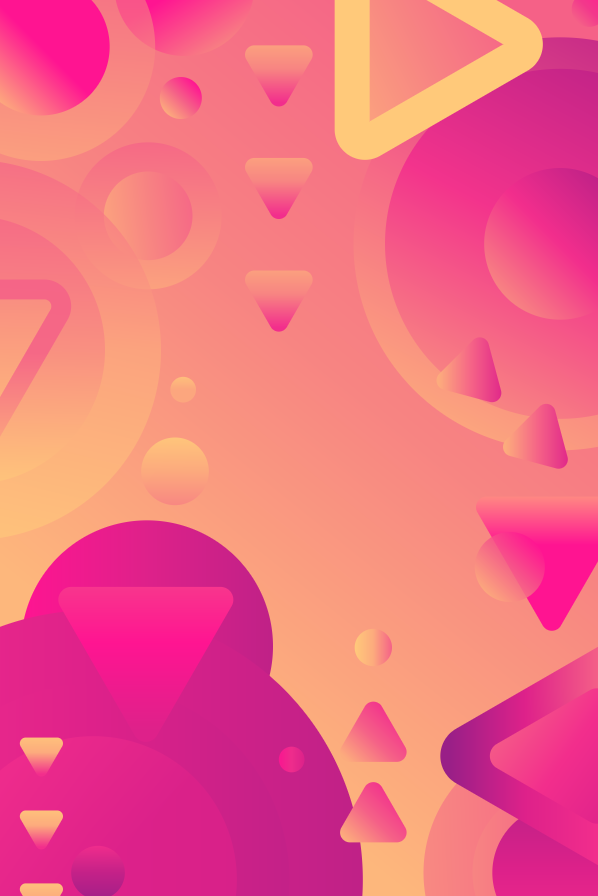
Give the GLSL for this background, as a Shadertoy shader.

```glsl
// Poster of gradient discs and rounded triangles over a peach-to-rose sweep.
// Each shape is a distance function filled with a three-stop linear gradient,
// painted back to front. The canvas is 7.68 units tall, origin at lower left.

const vec3 CREAM   = vec3(1.00, 0.79, 0.48);
const vec3 APRICOT = vec3(0.99, 0.67, 0.49);
const vec3 SALMON  = vec3(0.97, 0.52, 0.51);
const vec3 ROSE    = vec3(0.96, 0.38, 0.53);
const vec3 PINK    = vec3(0.95, 0.18, 0.55);
const vec3 HOT     = vec3(1.00, 0.08, 0.57);
const vec3 MAGENTA = vec3(0.87, 0.13, 0.54);
const vec3 PLUM    = vec3(0.75, 0.13, 0.53);
const vec3 PURPLE  = vec3(0.60, 0.12, 0.53);

const vec2 UP = vec2(0, 1), DOWN = vec2(0, -1), LEFT = vec2(-1, 0), RIGHT = vec2(1, 0);
const vec2 NE = vec2(0.7, 0.7), SE = vec2(0.7, -0.7);

vec3 image;   // colour painted so far
vec2 p;       // current point
float px;     // size of one pixel

vec3 ramp(vec3 a, vec3 b, vec3 c, float t) {
    t = clamp(t, 0.0, 1.0) * 2.0;
    return t < 1.0 ? mix(a, b, t) : mix(b, c, t - 1.0);
}

void fill(float d, vec3 colour, float alpha) {
    image = mix(image, colour, alpha * clamp(0.5 - d / px, 0.0, 1.0));
}

// Gradient from a through b to c along dir, spanning +-size around the centre
vec3 shade(vec2 centre, float size, vec2 dir, vec3 a, vec3 b, vec3 c) {
    return ramp(a, b, c, 0.5 + 0.5 * dot(p - centre, dir) / size);
}

void disc(vec2 centre, float r, vec2 dir, vec3 a, vec3 b, vec3 c, float alpha) {
    fill(length(p - centre) - r, shade(centre, r, dir, a, b, c), alpha);
}

// Distance to an equilateral triangle: half side s, pointing along tip
float triangle(vec2 centre, float s, vec2 tip) {
    const float k = 1.73205;
    vec2 q = p - centre;
    q = vec2(abs(dot(q, vec2(tip.y, -tip.x))) - s, dot(q, tip) + s / k);
    if (q.x + k * q.y > 0.0) q = vec2(q.x - k * q.y, -k * q.x - q.y) / 2.0;
    q.x -= clamp(q.x, -2.0 * s, 0.0);
    return -length(q) * sign(q.y);
}

void wedge(vec2 centre, float s, vec2 tip, float corner, vec2 dir, vec3 a, vec3 b, vec3 c) {
    fill(triangle(centre, s, tip) - corner, shade(centre, s + corner, dir, a, b, c), 1.0);
}

void mainImage(out vec4 fragColor, in vec2 fragCoord) {
    px = 7.68 / iResolution.y;
    p = fragCoord * px;

    // Diagonal background
    image = ramp(mix(APRICOT, CREAM, 0.4), SALMON, ROSE, (dot(p, vec2(0.63, 0.78)) - 2.2) / 6.2);

    // Upper left discs
    disc(vec2(1.58, 7.80), 0.60, vec2(0.5, -0.8), HOT, HOT, SALMON, 1.0);
    disc(vec2(0.35, 7.28), 0.98, UP, APRICOT, SALMON, ROSE, 0.65);
    disc(vec2(0.35, 7.28), 0.59, NE, APRICOT, HOT, HOT, 1.0);
    disc(vec2(1.55, 6.84), 0.18, NE, APRICOT, ROSE, HOT, 1.0);
    disc(vec2(1.27, 5.83), 0.63, UP, APRICOT, SALMON, ROSE, 0.7);
    disc(vec2(1.27, 5.83), 0.38, RIGHT, APRICOT, SALMON, ROSE, 0.75);

    // Left discs with a hollow triangle
    disc(vec2(-0.25, 4.68), 1.63, UP, CREAM, APRICOT, ROSE, 0.65);
    disc(vec2(-0.25, 4.68), 1.15, UP, CREAM, SALMON, ROSE, 0.65);
    vec2 hub = vec2(-0.32, 4.65);
    float d = triangle(hub, 0.70, DOWN);
    fill(d - 0.06, shade(hub, 0.9, UP, CREAM, APRICOT, SALMON), 0.6);
    fill(abs(d - 0.145) - 0.085, shade(hub, 0.9, UP, APRICOT, ROSE, ROSE), 0.85);
    disc(vec2(1.57, 4.34), 0.11, UP, APRICOT, APRICOT, CREAM, 0.8);
    disc(vec2(1.50, 3.64), 0.29, UP, SALMON, APRICOT, CREAM, 0.9);

    // Upper right concentric discs
    hub = vec2(4.80, 5.59);
    vec2 slant = vec2(0.45, 0.85);
    disc(hub, 1.77, slant, APRICOT, ROSE, PLUM, 0.9);
    disc(hub, 1.50, slant, SALMON, PINK, PLUM, 0.9);
    disc(hub, 0.65, NE, SALMON, PINK, PLUM, 1.0);
    disc(vec2(5.05, 7.60), 0.15, NE, ROSE, PINK, HOT, 0.8);

    // Framed triangle at the top
    hub = vec2(3.55, 7.30);
    d = triangle(hub, 0.73, RIGHT);
    fill(d, shade(hub, 0.8, vec2(0.8, 0.4), APRICOT, SALMON, ROSE), 1.0);
    fill(abs(d - 0.11) - 0.15, CREAM, 1.0);

    // Bottom right discs below a framed triangle
    hub = vec2(4.80, 0.20);
    disc(hub, 1.17, RIGHT, SALMON, ROSE, PINK, 0.9);
    disc(hub, 0.75, RIGHT, SALMON, ROSE, PINK, 1.0);
    disc(hub, 0.58, UP, PINK, MAGENTA, PLUM, 1.0);
    d = triangle(vec2(5.43, 1.20), 1.20, LEFT) - 0.27;
    fill(d, ramp(PURPLE, MAGENTA, mix(PINK, ROSE, smoothstep(0.8, 1.8, p.y)), (p.x - 3.85) / 1.3), 1.0);
    wedge(vec2(4.85, 1.20), 0.46, LEFT, 0.12, vec2(0.7, -0.5), ROSE, PINK, MAGENTA);

    // Right triangle and the disc crossing it
    wedge(vec2(4.73, 3.01), 0.56, DOWN, 0.09, DOWN, CREAM, HOT, HOT);
    disc(vec2(4.37, 2.82), 0.30, NE, APRICOT, ROSE, HOT, 0.85);

    // Lower left discs and large triangle
    disc(vec2(1.26, 2.14), 1.08, RIGHT, HOT, MAGENTA, PLUM, 1.0);
    hub = vec2(0.80, 0.14);
    disc(hub, 2.31, RIGHT, PINK, MAGENTA, PLUM, 1.0);
    disc(hub, 1.68, RIGHT, PINK, MAGENTA, PLUM, 0.5);
    disc(hub, 1.23, SE, PINK, MAGENTA, MAGENTA, 0.7);
    disc(vec2(0.84, 0.20), 0.23, UP, PURPLE, PLUM, PINK, 0.85);
    disc(vec2(2.50, 1.17), 0.11, RIGHT, HOT, PINK, MAGENTA, 0.9);
    wedge(vec2(1.25, 2.17), 0.64, DOWN, 0.11, DOWN, mix(ROSE, PINK, 0.5), HOT, MAGENTA);
    disc(vec2(3.20, 2.13), 0.16, RIGHT, CREAM, APRICOT, ROSE, 1.0);

    // Repeated small triangles
    for (float i = 0.0; i < 3.0; i++) {
        wedge(vec2(2.39, 7.09 - 0.965 * i), 0.21, DOWN, 0.08, DOWN, APRICOT, SALMON, PINK);
        wedge(vec2(0.355, 1.23 - 0.625 * i), 0.135, DOWN, 0.05, DOWN, CREAM, APRICOT, PINK);
    }
    for (float i = 0.0; i < 2.0; i++) {
        wedge(vec2(4.05, 4.48) + 0.57 * i * vec2(1, -1), 0.205, vec2(0.26, 0.966), 0.08, RIGHT, APRICOT, ROSE, MAGENTA);
        wedge(vec2(3.20, 1.35 - 0.69 * i), 0.20, UP, 0.085, NE, APRICOT, ROSE, PINK);
    }
    fragColor = vec4(image, 1.0);
}
```
